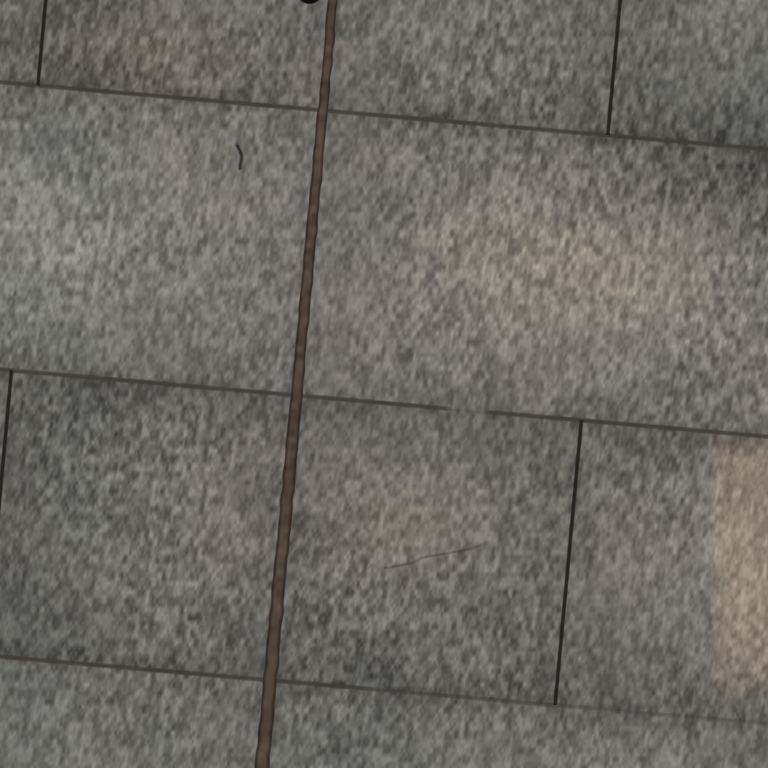
Give the GLSL for this texture, as a Shadertoy shader.

```glsl
// Worn granite paving: a slightly turned grid of slabs in rows, alternate rows
// split in half by a thin joint, with one wide brown joint running through.
// Sheared coordinates give the grid; stretched value noise gives grain and stains.

const float CELL = 0.374;                  // side of a square slab
const vec2 GRID_ORIGIN = vec2(0.4336, 0.107);
const vec2 SHEAR = vec2(0.0924, -0.0875);  // lean of columns and of rows
const float ROW_JOINT = 0.0026;            // half widths
const float THIN_JOINT = 0.0023;
const vec2 WIDE_JOINT = vec2(0.0062, 0.0092); // at the top, at the bottom
const vec2 GRAIN_SCALE = vec2(165.0, 92.0);
const float GRAIN_CONTRAST = 0.29;
const float SLAB_TONE = 0.437;
const vec3 COOL = vec3(0.975, 0.985, 0.95);
const vec3 WARM = vec3(1.08, 0.985, 0.89);
const vec3 ROW_COLOR = vec3(0.25, 0.235, 0.215);
const vec3 THIN_COLOR = vec3(0.13, 0.12, 0.11);
const vec3 WIDE_COLOR = vec3(0.31, 0.265, 0.225);
const vec3 WIDE_EDGE = vec3(0.19, 0.165, 0.145);

float hash(vec2 p) {
    return fract(sin(dot(p, vec2(127.1, 311.7))) * 43758.5453);
}

float noise(vec2 p) {
    vec2 i = floor(p), f = fract(p);
    f = f * f * (3.0 - 2.0 * f);
    return mix(mix(hash(i), hash(i + vec2(1, 0)), f.x),
               mix(hash(i + vec2(0, 1)), hash(i + vec2(1, 1)), f.x), f.y);
}

float fbm(vec2 p) {
    float sum = 0.0, amp = 0.5;
    for (int i = 0; i < 4; i++) {
        sum += amp * noise(p);
        p = p * 2.03 + 17.3;
        amp *= 0.5;
    }
    return sum;
}

// Soft round stain, 1 at its centre
float stain(vec2 p, vec2 centre, vec2 radius) {
    vec2 d = (p - centre) / radius;
    return exp(-dot(d, d));
}

float segment(vec2 p, vec2 a, vec2 b) {
    vec2 d = b - a;
    return length(p - a - d * clamp(dot(p - a, d) / dot(d, d), 0.0, 1.0));
}

// Coverage of a line of the given half width
float line(float dist, float halfWidth, float soft) {
    return 1.0 - smoothstep(halfWidth - soft, halfWidth + soft, abs(dist));
}

void mainImage(out vec4 fragColor, in vec2 fragCoord) {
    vec2 p = fragCoord / iResolution.xy;
    float soft = max(1.0 / iResolution.y, 0.0012);

    // Grid coordinates, rows counted downwards
    vec2 down = vec2(p.x, 1.0 - p.y);
    vec2 g = (down + SHEAR * down.yx - GRID_ORIGIN) / CELL;
    float row = floor(g.y);
    float split = mod(row, 2.0);
    float slabWidth = 2.0 - split;
    float column = floor(g.x / slabWidth);
    vec2 inSlab = vec2(fract(g.x / slabWidth), fract(g.y));

    // Slab tone: per slab shade, pale middle, broad clouding
    float middle = sin(inSlab.x * 3.1416) * sin(inSlab.y * 3.1416);
    float clouds = fbm(p * 5.0 + 3.7) - 0.47;
    float tone = SLAB_TONE + 0.012 - 0.036 * split + 0.06 * (middle - 0.4);
    tone += 0.02 * (hash(vec2(column, row)) - 0.5) + 0.11 * clouds;

    // Large stains, pale and dark
    float sandy = stain(p, vec2(0.51, 0.30), vec2(0.13, 0.08));
    float sideBand = smoothstep(0.915, 0.945, p.x + 0.02 * clouds)
                   * smoothstep(0.06, 0.12, p.y) * smoothstep(0.45, 0.41, p.y);
    float rust = stain(p, vec2(0.18, 0.94), vec2(0.11, 0.06));
    float pale = stain(p, vec2(0.72, 0.66), vec2(0.20, 0.10));
    tone += 0.035 * sandy + 0.06 * sideBand + 0.025 * pale;
    tone += 0.035 * stain(p, vec2(0.04, 0.67), vec2(0.12, 0.15));
    tone -= 0.06 * stain(p, vec2(0.95, 0.77), vec2(0.14, 0.08));

    // Speckled grain, longer than wide
    vec2 lean = vec2(p.x - 0.15 * p.y, p.y);
    float grain = 0.65 * noise(lean * GRAIN_SCALE)
                + 0.35 * noise(lean * GRAIN_SCALE * 1.9 + 41.0) - 0.5;
    tone += GRAIN_CONTRAST * grain * (0.8 + 0.4 * noise(p * 9.0));

    float warmth = 0.27 + 0.7 * clouds + 0.5 * sandy + 0.6 * sideBand + 0.5 * rust + 0.3 * pale;
    vec3 color = tone * mix(COOL, WARM, clamp(warmth, 0.0, 1.0));

    // Faint crack and a small dark scratch
    vec2 wobble = p + 0.008 * (vec2(noise(p * 45.0), noise(p * 45.0 + 9.0)) - 0.5);
    color *= 1.0 - 0.22 * line(segment(wobble, vec2(0.50, 0.262), vec2(0.625, 0.292)), 0.0018, 0.002);
    color *= 1.0 - 0.6 * line(segment(wobble, vec2(0.308, 0.808), vec2(0.316, 0.784)), 0.002, 0.002);

    // Row joints, partly filled in
    float joint = floor(g.y + 0.5);
    float worn = 0.0;
    if (joint == 1.0) worn = smoothstep(0.58, 0.59, p.x) * smoothstep(0.64, 0.63, p.x);
    if (joint == 2.0) worn = 0.35 * smoothstep(0.42, 0.54, p.x) + 0.45 * smoothstep(0.70, 0.79, p.x);
    float rowDist = (g.y - joint) * CELL;
    color *= 1.0 - 0.10 * exp(-abs(rowDist) / 0.012);
    float rowInk = (0.72 + 0.3 * noise(p * 40.0)) * (1.0 - 0.92 * worn);
    color = mix(color, ROW_COLOR, line(rowDist, ROW_JOINT, soft * 1.3) * min(rowInk, 1.0));

    // Thin joints in the split rows, then the wide joint over all
    float thinDist = (mod(g.x, 2.0) - 1.0) * CELL;
    color = mix(color, THIN_COLOR, split * line(thinDist, THIN_JOINT, soft) * 0.93);

    float wideDist = (mod(g.x + 1.0, 2.0) - 1.0) * CELL + 0.002 * (noise(p * 60.0) - 0.5);
    float halfWidth = mix(WIDE_JOINT.x, WIDE_JOINT.y, down.y);
    vec3 filling = mix(WIDE_COLOR, WIDE_EDGE, smoothstep(0.35, 0.95, abs(wideDist) / halfWidth));
    filling *= 0.82 + 0.36 * noise(p * 110.0);
    color = mix(color, filling, line(wideDist, halfWidth, soft));

    // Dark spot at the upper edge
    color = mix(color, vec3(0.06), line(length((p - vec2(0.403, 1.004)) * vec2(0.7, 1.0)), 0.009, soft));

    fragColor = vec4(clamp(color, 0.0, 1.0), 1.0);
}
```
